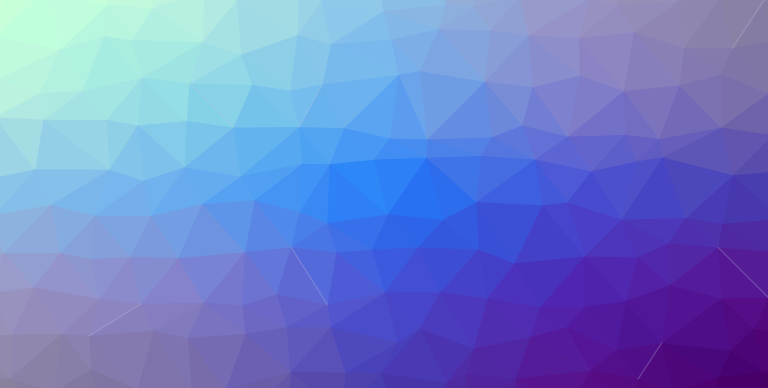
This background is drawn by a Shadertoy shader. Its source:

```glsl
// Low-poly triangle mesh shaded from mint through blue to deep purple

const vec2 CELL = vec2(0.124, 0.109); // mesh spacing, in canvas heights

vec2 hash22(vec2 p) {
    vec3 h = fract(vec3(p.xyx) * vec3(0.1031, 0.1030, 0.0973));
    h += dot(h, h.yzx + 33.33);
    return fract((h.xx + h.yz) * h.zy);
}

// Five evenly spaced colour stops
vec3 ramp(float t) {
    vec3 stops[5] = vec3[5](
        vec3(0.80, 1.04, 0.85), vec3(0.56, 0.86, 0.90), vec3(0.12, 0.48, 0.98),
        vec3(0.31, 0.14, 0.69), vec3(0.27, -0.02, 0.39));
    float s = clamp(t, 0.0, 1.0) * 4.0;
    int i = min(int(s), 3);
    return mix(stops[i], stops[i + 1], s - float(i));
}

// Average of a horizontal and a vertical ramp, warmer away from the diagonal
vec3 gradient(vec2 p, float aspect) {
    vec2 uv = clamp(vec2(p.x / aspect, 1.0 - p.y), 0.0, 1.0);
    float away = abs(uv.x - uv.y);
    vec3 color = 0.5 * (ramp(uv.x) + ramp(uv.y));
    color.r += 0.3 * away * (1.0 - away);
    return clamp(color, 0.0, 1.0);
}

// Jittered grid point, in canvas heights
vec2 vertex(vec2 id, vec2 center) {
    return center + CELL * (id + 0.62 * (hash22(id + 57.0) - 0.5));
}

// Signed distance to the line a-b, positive on its left
float edge(vec2 p, vec2 a, vec2 b) {
    vec2 d = normalize(b - a);
    return d.x * (p.y - a.y) - d.y * (p.x - a.x);
}

float segment(vec2 p, vec2 a, vec2 b) {
    vec2 d = b - a;
    return length(p - a - d * clamp(dot(p - a, d) / dot(d, d), 0.0, 1.0));
}

// Adds a flat triangle, weighted by its smooth coverage
void addTriangle(inout vec4 sum, vec2 p, vec2 a, vec2 b, vec2 c, float aspect, float px) {
    float inside = min(edge(p, a, b), min(edge(p, b, c), edge(p, c, a)));
    float weight = smoothstep(-0.6 * px, 0.6 * px, inside) + 1e-5;
    sum += weight * vec4(gradient((a + b + c) / 3.0, aspect), 1.0);
}

void mainImage(out vec4 fragColor, in vec2 fragCoord) {
    float px = 1.0 / iResolution.y;
    float aspect = iResolution.x * px;
    vec2 p = fragCoord * px;
    vec2 center = vec2(0.5 * aspect, 0.565);
    vec2 home = floor((p - center) / CELL);
    vec4 sum = vec4(0.0);
    float seam = 0.0;

    for (int y = -1; y <= 1; y++)
    for (int x = -1; x <= 1; x++) {
        vec2 id = home + vec2(x, y);
        vec2 a = vertex(id, center);
        vec2 b = vertex(id + vec2(1, 0), center);
        vec2 c = vertex(id + vec2(1, 1), center);
        vec2 d = vertex(id + vec2(0, 1), center);

        // Split each quad along its shorter diagonal
        bool splitAC = distance(a, c) < distance(b, d);
        if (splitAC) {
            addTriangle(sum, p, a, b, c, aspect, px);
            addTriangle(sum, p, a, c, d, aspect, px);
        } else {
            addTriangle(sum, p, a, b, d, aspect, px);
            addTriangle(sum, p, b, c, d, aspect, px);
        }

        // A few diagonals show as pale hairlines
        float dist = splitAC ? segment(p, a, c) : segment(p, b, d);
        float rare = step(0.955, hash22(id + 191.0).x);
        seam = max(seam, rare * (1.0 - smoothstep(0.0, 0.0035, dist)));
    }

    vec3 color = mix(sum.rgb / sum.a, vec3(0.75, 0.78, 0.9), 0.25 * seam);
    fragColor = vec4(color, 1.0);
}
```
